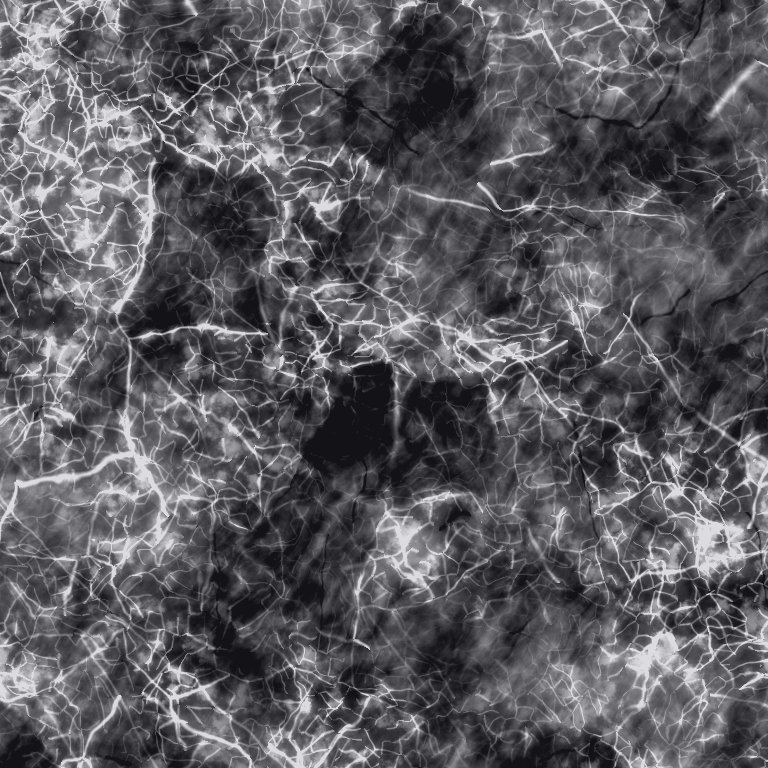
Give the GLSL for this texture, as a WebGL 2 fragment shader.

```glsl
#version 300 es
precision highp float;

// Dark grey brecciated marble crossed by pale veins.
// Warped cellular noise gives the stone fragments and vein networks;
// layered noise gives the clouds, diagonal streaks, speckle and grain.

#define BASE_TONE 0.235
#define CLOUD_AMOUNT 0.52
#define GRAIN_AMOUNT 0.38
#define STREAK_AMOUNT 0.34
#define SPECKLE_AMOUNT 0.30
#define FRAGMENT_SCALE 5.5
#define FRAGMENT_SHADE 0.09
#define NET_AMOUNT 0.90
#define CRACK_AMOUNT 0.50
#define JAGGEDNESS 0.075
#define BLUE_TINT 0.019

uniform vec2 u_resolution;
out vec4 fragColor;

vec2 hash2(vec2 p) {
    vec3 q = fract(p.xyx * vec3(0.1031, 0.1030, 0.0973));
    q += dot(q, q.yzx + 33.33);
    return fract((q.xx + q.yz) * q.zy);
}

float noise(vec2 p) {
    vec2 i = floor(p), f = fract(p);
    f = f * f * (3.0 - 2.0 * f);
    float low = mix(hash2(i).x, hash2(i + vec2(1, 0)).x, f.x);
    float high = mix(hash2(i + vec2(0, 1)).x, hash2(i + vec2(1, 1)).x, f.x);
    return mix(low, high, f.y);
}

float fbm(vec2 p) {
    float sum = 0.0, total = 0.0, gain = 1.0;
    for (int i = 0; i < 5; i++) {
        sum += gain * noise(p);
        total += gain;
        gain *= 0.55;
        p = mat2(1.6, 1.2, -1.2, 1.6) * p + 7.3;
    }
    return sum / total;
}

// x: distance to the cell border, y: random per cell, z: random per border
vec3 cells(vec2 p) {
    vec2 base = floor(p), f = fract(p);
    vec2 near = vec2(9.0), next = vec2(9.0), nearId = base, nextId = base;
    for (int y = -1; y <= 1; y++)
    for (int x = -1; x <= 1; x++) {
        vec2 g = vec2(x, y), id = base + g;
        vec2 r = g + hash2(id) - f;
        if (dot(r, r) < dot(near, near)) {
            next = near; nextId = nearId;
            near = r; nearId = id;
        } else if (dot(r, r) < dot(next, next)) {
            next = r; nextId = id;
        }
    }
    float border = dot(0.5 * (near + next), normalize(next - near));
    return vec3(border, hash2(nearId + 31.0).x, hash2(nearId + nextId + 57.0).y);
}

// Bright core with a faint halo; only a share of the borders is filled
float veinLine(vec3 cell, float scale, float width, float share) {
    float d = cell.x / scale;
    float w = width * mix(0.4, 1.4, fract(cell.z * 7.0));
    float strength = smoothstep(1.0 - share, 1.0 - 0.4 * share, cell.z);
    float core = 1.0 - smoothstep(0.0, w + 1.0 / u_resolution.y, d);
    return strength * (core + 0.25 * exp(-d / (4.0 * w)));
}

float vein(vec2 p, float scale, float width, float share) {
    return veinLine(cells(p * scale), scale, width, share);
}

void main() {
    vec2 p = gl_FragCoord.xy / u_resolution.y;
    vec2 jag = vec2(fbm(p * 6.0), fbm(p * 6.0 + 19.0)) - 0.5;
    vec2 q = p + JAGGEDNESS * jag;

    // Clouds, grain and streaks rising to the right
    float cloud = fbm(p * 9.0 + 4.0);
    float grain = fbm(p * 48.0 + 11.0);
    vec2 along = vec2(0.6, 0.8), across = vec2(0.8, -0.6);
    float streak = fbm(vec2(dot(q, across) * 75.0, dot(q, along) * 8.0));

    // Broad zones of shattered stone, strongest in a falling diagonal band
    float band = exp(-14.0 * pow(dot(p, vec2(0.55, 0.83)) - 0.75, 2.0));
    float zone = 0.65 * fbm(q * 2.5 + 2.0) + 0.35 * fbm(q * 13.0) + 0.09 * band;
    float density = smoothstep(0.38, 0.68, zone);

    // Dark fragments stay free of most veining
    vec3 fragment = cells(q * FRAGMENT_SCALE + 3.0);
    float dark = smoothstep(0.68, 0.78, fragment.y) * smoothstep(0.0, 0.06, fragment.x);
    density *= 1.0 - 0.75 * dark;

    float tone = BASE_TONE + CLOUD_AMOUNT * (cloud - 0.5) + GRAIN_AMOUNT * (grain - 0.5);
    tone += STREAK_AMOUNT * (streak - 0.5) * (1.0 - 0.7 * density);
    tone += 0.07 * density - FRAGMENT_SHADE * dark;
    tone += SPECKLE_AMOUNT * density * smoothstep(0.48, 0.72, grain);
    tone += 0.28 * density * smoothstep(0.62, 0.76, fbm(q * 7.0 + 40.0));

    // Vein networks from coarse to fine
    float net = 0.55 * vein(q + 5.0, 11.0, 0.0018, 0.6);
    net += 0.45 * vein(q + 8.0, 24.0, 0.0013, 0.7);
    net += 0.35 * vein(q + 0.02 * jag.yx, 52.0, 0.001, 0.8);
    tone += net * (0.15 + NET_AMOUNT * density) * mix(0.5, 1.4, grain);

    // Fragment outlines, long falling cracks and a few dark fissures
    float broken = smoothstep(0.34, 0.6, fbm(p * 8.0 + 60.0));
    tone += CRACK_AMOUNT * broken * veinLine(fragment, FRAGMENT_SCALE, 0.0026, 0.6);
    vec2 s = p + 0.035 * jag;
    vec2 slanted = vec2(0.4 * (s.x - s.y), s.x + s.y) * 0.7071;
    float upperRight = smoothstep(0.6, 1.3, p.x + 0.5 * p.y);
    tone += CRACK_AMOUNT * mix(0.4, 1.0, upperRight) * broken * vein(slanted + 2.0, 8.0, 0.0018, 0.6);
    tone -= 0.18 * (1.0 - broken) * vein(q + 13.0, 7.0, 0.0016, 0.4);

    tone = clamp(tone, 0.07, 0.86);
    fragColor = vec4(vec3(tone, tone, tone + BLUE_TINT), 1.0);
}
```
